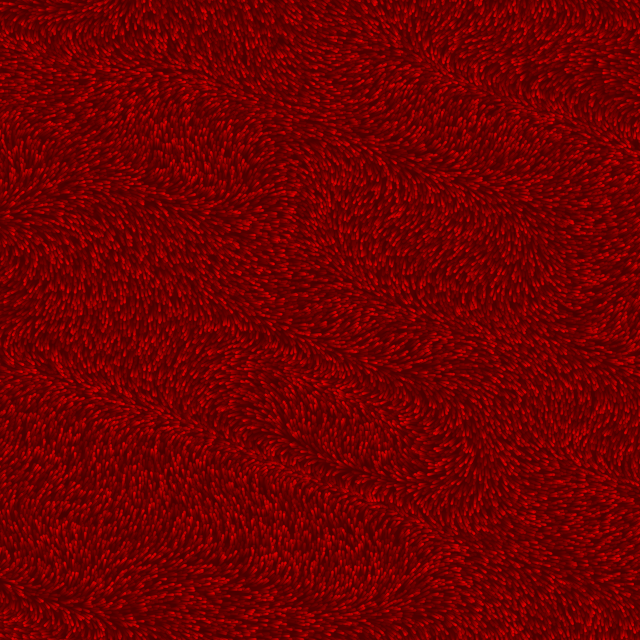
This texture is drawn by a WebGL 1 fragment shader. Its source:

```glsl
precision highp float;
uniform vec2 u_resolution;

float hash(vec2 p) {
  vec3 q = fract(vec3(p.xyx) * 0.1031);
  q += dot(q, q.yzx + 33.33);
  return fract((q.x + q.y) * q.z);
}

float noise(vec2 p) {
  vec2 i = floor(p), f = fract(p);
  f = f * f * f * (f * (f * 6.0 - 15.0) + 10.0);
  return mix(mix(hash(i), hash(i + vec2(1, 0)), f.x),
             mix(hash(i + vec2(0, 1)), hash(i + vec2(1, 1)), f.x), f.y);
}

// Combing angle: swirling bands that slope gently down to the right
float combAngle(vec2 p) {
  vec2 band = vec2(dot(p, vec2(0.93, -0.36)) * 2.5, dot(p, vec2(0.36, 0.93)) * 6.0);
  float swirl = noise(band + 17.0) - 0.5;
  float detail = noise(band * 2.1 + 41.0) - 0.5;
  return 7.5 * swirl + 1.2 * detail - 1.1;
}

// Brightness of one hair, dark at the root and bright at its rounded tip
float hair(vec2 offset, float angle, float halfLength, float peak) {
  vec2 dir = vec2(cos(angle), sin(angle));
  float along = dot(offset, dir);
  float across = dot(offset, vec2(-dir.y, dir.x));
  float t = clamp(along / halfLength * 0.5 + 0.5, 0.0, 1.0);
  float beyond = along - clamp(along, -halfLength, halfLength);
  float width = mix(0.13, 0.23, t);
  float mask = 1.0 - smoothstep(width - 0.14, width + 0.13, length(vec2(across, beyond * 0.8)));
  return peak * mask * pow(t, 1.15);
}

void main() {
  const float density = 110.0;
  vec2 p = gl_FragCoord.xy / u_resolution.y * density;
  vec2 cell = floor(p);

  // Brightest of the overlapping hairs, two rooted in every cell
  float glow = 0.0;
  for (int y = -1; y <= 1; y++) {
    for (int x = -1; x <= 1; x++) {
      for (int k = 0; k < 2; k++) {
        vec2 id = cell + vec2(x, y);
        vec2 seed = id + float(k) * 137.0 + 7.0;
        vec2 center = id + vec2(hash(seed + 11.3), hash(seed + 53.7));
        float angle = combAngle(center / density) + 0.4 * (hash(seed + 91.1) - 0.5);
        float shade = hash(seed + 23.9);
        float peak = mix(0.1, 0.58, shade * shade);
        float halfLength = mix(0.6, 0.82, hash(seed + 71.5));
        glow = max(glow, hair(p - center, angle, halfLength, peak));
      }
    }
  }

  // Dark undercoat with a faint grain
  float undercoat = 0.275 + 0.06 * noise(p * 1.3);
  gl_FragColor = vec4(undercoat + glow, 0.0, 0.0, 1.0);
}
```
